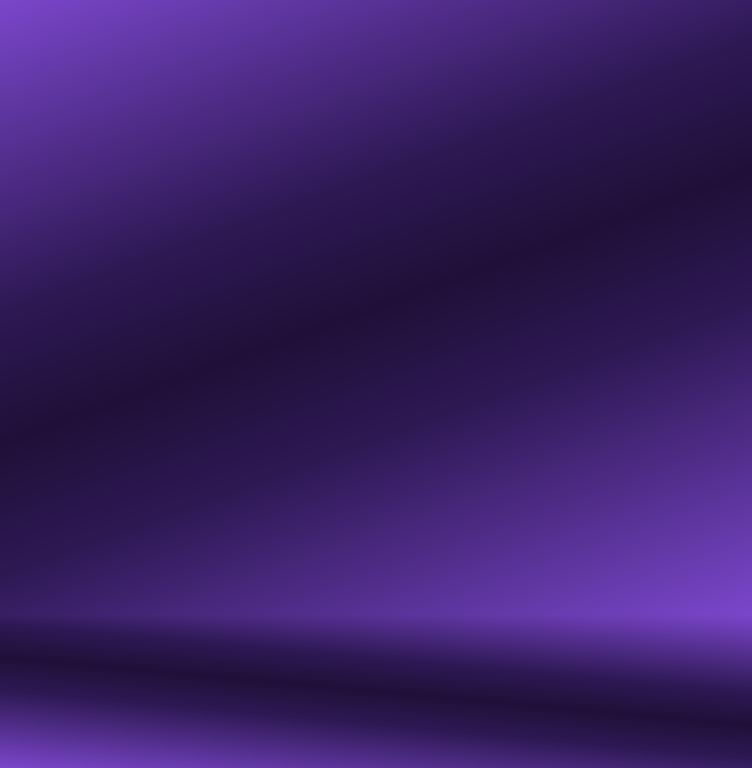
A Shadertoy shader for this background:

```glsl
const float HORIZON = 0.2;        // height of the floor edge
const float TILT = 0.349;         // slant of the bands, in radians
const float SHADE_STOP = 0.3;     // where the shadow turns into the glow
const vec3 SHADOW = vec3(0.125, 0.060, 0.220);
const vec3 DUSK   = vec3(0.180, 0.096, 0.330);
const vec3 VIOLET = vec3(0.480, 0.275, 0.795);

// Dark in the middle of the sheet, bright at two opposite corners
vec3 sheen(float offset) {
    vec3 shade = mix(SHADOW, DUSK, clamp(offset / SHADE_STOP, 0.0, 1.0));
    float glow = clamp((offset - SHADE_STOP) / (1.0 - SHADE_STOP), 0.0, 1.0);
    return mix(shade, VIOLET, glow);
}

void mainImage(out vec4 fragColor, in vec2 fragCoord) {
    vec2 uv = fragCoord / iResolution.xy;
    float aspect = iResolution.x / iResolution.y;

    // The floor is a squashed mirror image of the wall
    float wallHeight = 1.0 - HORIZON;
    float depth = uv.y > HORIZON ? (1.0 - uv.y) / wallHeight : uv.y / HORIZON;

    // Distance from the slanted centre line, 1 at the bright corners
    vec2 size = vec2(aspect, wallHeight);
    vec2 fromCentre = (vec2(uv.x, depth) - 0.5) * size;
    vec2 across = vec2(sin(TILT), cos(TILT));
    float offset = 2.0 * abs(dot(fromCentre, across)) / dot(size, across);

    fragColor = vec4(sheen(offset), 1.0);
}
```
